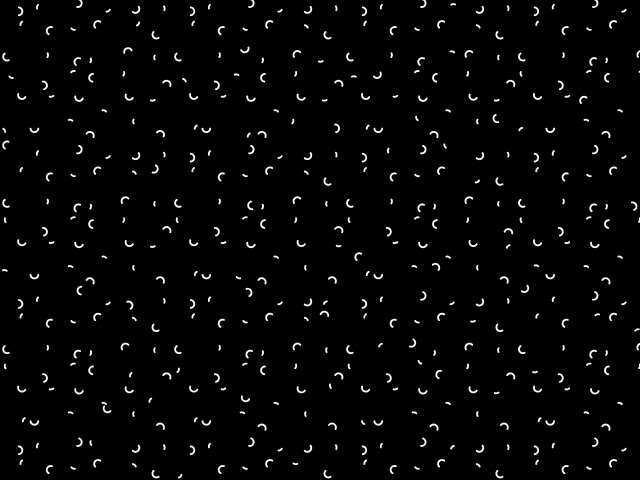
This pattern is drawn by a WebGL 1 fragment shader. Its source:

```glsl
precision highp float;
// Small white arcs scattered over black: half circles mixed with short curved dashes.
// A jittered grid holds one arc per cell; the layout repeats as a tile,
// and a few cells leave the repeat to keep the scatter irregular.

uniform vec2 u_resolution;

// All lengths are in units of the canvas height.
const vec2 CELL = vec2(0.0597, 0.0508);
const float TILE_CELLS = 6.0;
const float JITTER = 0.72;
const float STRAY_SHARE = 0.12;
const float ARC_RADIUS = 0.0081;
const float STROKE_HALF_WIDTH = 0.0019;
const float LONG_HALF_ANGLE = 1.45;
const float SHORT_HALF_ANGLE = 0.5;
const vec3 BACKGROUND = vec3(0.0);
const vec3 ARC_COLOR = vec3(0.99);

vec3 hash3(vec2 p) {
  vec3 q = vec3(dot(p, vec2(127.1, 311.7)),
                dot(p, vec2(269.5, 183.3)),
                dot(p, vec2(419.2, 371.9)));
  return fract(sin(q + 1.7) * 43758.5);
}

// Distance to a round-capped arc that opens downwards, centred on its centroid.
float arcDistance(vec2 p, float radius, float halfAngle, float halfWidth) {
  p.y += radius * sin(halfAngle) / halfAngle;
  p.x = abs(p.x);
  vec2 tip = vec2(sin(halfAngle), cos(halfAngle));
  bool insideSpan = tip.y * p.x < tip.x * p.y;
  float centreline = insideSpan ? abs(length(p) - radius)
                                : length(p - radius * tip);
  return centreline - halfWidth;
}

vec2 rotate(vec2 p, float angle) {
  float c = cos(angle), s = sin(angle);
  return vec2(c * p.x - s * p.y, s * p.x + c * p.y);
}

// Distance to the arc owned by one grid cell.
float cellArc(vec2 p, vec2 cell) {
  // Most cells share the repeating tile, strays get their own seed.
  bool stray = hash3(cell + 53.0).x < STRAY_SHARE;
  vec2 seed = stray ? cell + 91.0 : mod(cell, TILE_CELLS);
  vec3 rnd = hash3(seed);

  vec2 centre = (cell + 0.5 + JITTER * (rnd.xy - 0.5)) * CELL;
  float isLong = mod(cell.x + cell.y, 2.0);
  float halfAngle = mix(SHORT_HALF_ANGLE, LONG_HALF_ANGLE, isLong);
  vec2 local = rotate(p - centre, 6.2832 * rnd.z);
  return arcDistance(local, ARC_RADIUS, halfAngle, STROKE_HALF_WIDTH);
}

// Nearest arc among the cell under p and its neighbours.
float scatterDistance(vec2 p) {
  vec2 home = floor(p / CELL);
  float nearest = 1.0;
  for (int j = -1; j <= 1; j++) {
    for (int i = -1; i <= 1; i++) {
      nearest = min(nearest, cellArc(p, home + vec2(float(i), float(j))));
    }
  }
  return nearest;
}

void main() {
  vec2 p = gl_FragCoord.xy / u_resolution.y;
  float pixel = 1.0 / u_resolution.y;
  float coverage = clamp(0.5 - scatterDistance(p) / pixel, 0.0, 1.0);
  gl_FragColor = vec4(mix(BACKGROUND, ARC_COLOR, coverage), 1.0);
}
```
